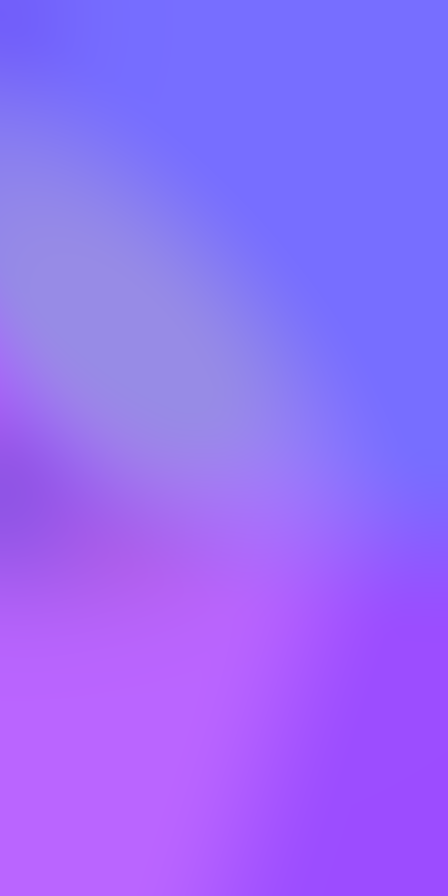
A WebGL 1 fragment shader for this background:

```glsl
precision highp float;
// A soft mesh gradient: blue above, orchid and violet below, with a tilted
// lavender haze between them. Each layer is a smooth mask (an ellipse or a
// curved edge) that blends one colour over the layers beneath it.

uniform vec2 u_resolution;

const vec3 BLUE     = vec3(0.465, 0.430, 1.000);
const vec3 INDIGO   = vec3(0.440, 0.355, 0.975);
const vec3 HAZE     = vec3(0.592, 0.545, 0.900);
const vec3 LAVENDER = vec3(0.640, 0.505, 0.975);
const vec3 ORCHID   = vec3(0.730, 0.395, 1.000);
const vec3 VIOLET   = vec3(0.610, 0.300, 1.000);
const vec3 ROSE     = vec3(0.690, 0.370, 0.900);
const vec3 PLUM     = vec3(0.565, 0.330, 0.900);

// Coordinates along and across an axis of the given angle.
vec2 toAxis(vec2 p, vec2 center, float angle) {
  vec2 d = p - center;
  float c = cos(angle), s = sin(angle);
  return vec2(c * d.x + s * d.y, c * d.y - s * d.x);
}

// Gaussian spot with separate radii.
float spot(vec2 p, vec2 center, vec2 radii) {
  vec2 d = (p - center) / radii;
  return exp(-dot(d, d));
}

// Soft step around an edge, spread by the half width.
float softEdge(float value, float edge, float halfWidth) {
  return smoothstep(edge - halfWidth, edge + halfWidth, value);
}

// Blue field with a faint indigo corner and the tilted haze.
vec3 upperField(vec2 p) {
  vec3 color = mix(BLUE, INDIGO, 0.8 * spot(p, vec2(0.0, 0.98), vec2(0.09, 0.11)));
  vec2 q = toAxis(p, vec2(0.14, 0.60), -0.855);
  float haze = 1.0 - smoothstep(0.35, 1.5, length(q / vec2(0.33, 0.155)));
  vec3 hazeColor = mix(HAZE, LAVENDER, smoothstep(0.08, 0.26, q.x));
  return mix(color, hazeColor, haze);
}

// Orchid to violet along a leaning edge, with rose and plum shading.
vec3 lowerField(vec2 p) {
  float lean = 0.25 + 0.32 * p.y;
  vec3 color = mix(ORCHID, VIOLET, softEdge(p.x, lean, 0.11));
  color = mix(color, ROSE, 0.75 * spot(p, vec2(0.13, 0.40), vec2(0.13, 0.09)));
  return mix(color, PLUM, spot(p, vec2(0.0, 0.45), vec2(0.12, 0.11)));
}

void main() {
  // Canvas coordinates: x spans 0 to 0.5, y spans 0 to 1.
  vec2 p = gl_FragCoord.xy / u_resolution * vec2(0.5, 1.0);

  // The horizon rises toward the left side.
  float horizon = 0.385 + 0.225 * exp(-7.0 * p.x);
  float above = softEdge(p.y, horizon, 0.115);
  gl_FragColor = vec4(mix(lowerField(p), upperField(p), above), 1.0);
}
```
